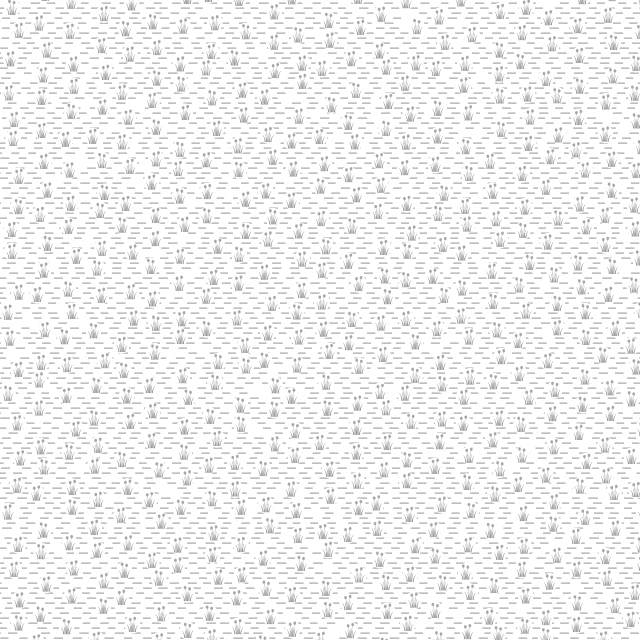
Give the GLSL for this pattern, as a Shadertoy shader.

```glsl
// Scattered grey reed tufts with round buds among short horizontal dashes on white.

const vec3  PAPER       = vec3(1.0);
const vec3  DASH_INK    = vec3(0.67);
const vec3  BLADE_INK   = vec3(0.60);
const vec3  BLADE_PALE  = vec3(0.80);
const vec3  BUD_INK     = vec3(0.65);

const float TUFTS       = 22.6;    // tufts per canvas height
const float TUFT_JITTER = 0.46;    // wander, in tuft cells
const float UNIT        = 0.001;   // tuft drawing unit
const vec2  CLEARING    = vec2(12.5, 14.5);
const float TUFT_BASE   = -11.5;

const float DASH_ROWS   = 128.0;
const float DASH_COLS   = 36.0;
const float DASH_LENGTH = 0.0138;
const float DASH_WIDTH  = 0.0020;
const float DASH_SKIP   = 0.04;

float hash(vec2 p) {
    vec3 q = fract(vec3(p.xyx) * 0.1031);
    q += dot(q, q.yzx + 33.33);
    return fract((q.x + q.y) * q.z);
}

float coverage(float dist, float pixel) {
    return clamp(0.5 - dist / pixel, 0.0, 1.0);
}

// Upright blade: root and tip positions along x, tapering with height.
float bladeDistance(vec2 q, float root, float tip, float height, float base, float end) {
    float t = clamp((q.y - TUFT_BASE) / height, 0.0, 1.0);
    float side = abs(q.x - mix(root, tip, t * t)) - mix(base, end, t);
    return max(side, max(TUFT_BASE - q.y, q.y - TUFT_BASE - height));
}

// One tuft in local units, painted over the given colour.
vec3 paintTuft(vec3 color, vec2 q, float pixel) {
    // Fan of leaves, taller towards the middle
    float leaves = 1e3;
    for (float k = -2.0; k <= 2.0; k++) {
        float height = 14.0 - 1.6 * abs(k) + 0.7 * sin(k * 3.0);
        leaves = min(leaves, bladeDistance(q, k * 2.3, k * 4.1, height, 0.95, 0.35));
    }
    // Two stems, each carrying a bud
    vec2 leftBud = vec2(-3.4, 7.8), rightBud = vec2(3.7, 9.6);
    float stems = min(
        bladeDistance(q, -1.2, leftBud.x, leftBud.y - TUFT_BASE, 0.65, 0.45),
        bladeDistance(q, 1.2, rightBud.x, rightBud.y - TUFT_BASE, 0.65, 0.45));
    vec2 roundness = vec2(1.0, 0.85);
    float buds = min(length((q - leftBud) * roundness),
                     length((q - rightBud) * roundness)) - 2.1;

    float rise = smoothstep(TUFT_BASE, 6.0, q.y);
    vec3 ink = mix(BLADE_INK, BLADE_PALE, rise);
    color = mix(color, ink, coverage(min(leaves, stems), pixel));
    return mix(color, BUD_INK, coverage(buds, pixel));
}

// Nearest tuft in a jittered grid with staggered columns; returns local position.
vec2 nearestTuft(vec2 p) {
    vec2 grid = p * TUFTS;
    vec2 best = vec2(1e3);
    float bestSize = 1e6;
    for (float i = -1.0; i <= 1.0; i++) {
        float column = floor(grid.x) + i;
        float stagger = 0.5 * mod(column, 2.0);
        for (float j = -1.0; j <= 1.0; j++) {
            vec2 id = vec2(column, floor(grid.y - stagger) + j);
            vec2 wander = vec2(hash(id + 17.3), hash(id + 91.7)) - 0.5;
            vec2 centre = id + 0.5 + vec2(0.0, stagger) + TUFT_JITTER * wander;
            vec2 q = (grid - centre) / (TUFTS * UNIT);
            float size = length(q / CLEARING);
            if (size < bestSize) {
                bestSize = size;
                best = hash(id + 53.1) < 0.3 ? vec2(-q.x, q.y) : q;
            }
        }
    }
    return best;
}

// Rows of round-ended dashes, shifted brick-like with random drift.
float dashDistance(vec2 p) {
    float row = floor(p.y * DASH_ROWS);
    float y = p.y - (row + 0.375) / DASH_ROWS;
    float shift = 0.5 * mod(row, 2.0) + 0.4 * hash(vec2(row, 7.0));
    float x = p.x * DASH_COLS + shift;
    vec2 id = vec2(floor(x), row);
    if (hash(id + 29.0) < DASH_SKIP) return 1.0;
    float drift = 0.3 * (hash(id + 3.0) - 0.5);
    float halfLength = 0.5 * DASH_LENGTH * mix(0.85, 1.1, hash(id + 41.0));
    float along = abs(fract(x) - 0.5 - drift) / DASH_COLS;
    float radius = 0.5 * DASH_WIDTH;
    return length(vec2(max(along - halfLength + radius, 0.0), y)) - radius;
}

void mainImage(out vec4 fragColor, in vec2 fragCoord) {
    float pixel = 1.0 / iResolution.y;
    vec2 p = fragCoord * pixel;
    vec2 q = nearestTuft(p);

    // Dashes stop short of each tuft
    float clearing = (1.0 - length(q / CLEARING)) * CLEARING.x * UNIT;
    float dashes = coverage(max(dashDistance(p), clearing), pixel);
    vec3 color = mix(PAPER, DASH_INK, dashes);

    color = paintTuft(color, q, pixel / UNIT);
    fragColor = vec4(color, 1.0);
}
```
